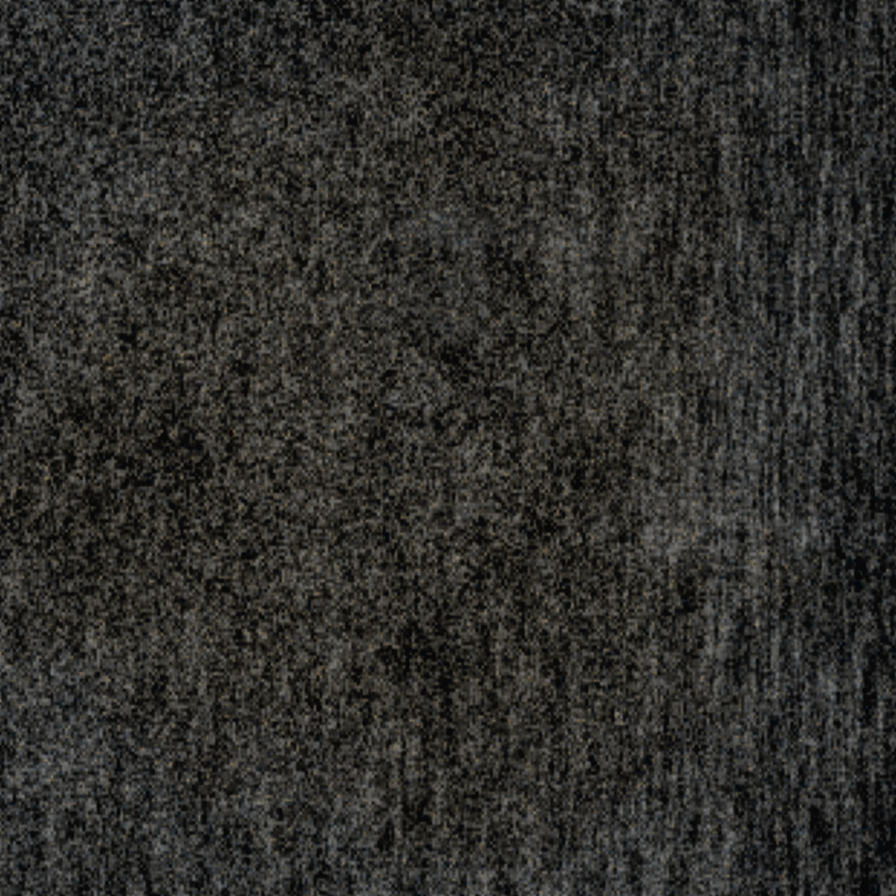
This texture is drawn by a three.js fragment shader. Its source:

```glsl
#define BASE_LIGHT 0.176
#define GRAIN 0.145
#define FIBER 0.12
#define BLOTCH 0.15
#define SMEAR 0.13
#define WARM vec3(0.012, 0.003, -0.022)
#define COOL vec3(-0.004, 0.001, 0.004)
#define OCHRE vec3(0.09, 0.06, 0.0)

varying vec2 vUv;

float hash(vec2 p) {
  vec3 q = fract(vec3(p.xyx) * 0.1031);
  q += dot(q, q.yzx + 33.33);
  return fract((q.x + q.y) * q.z);
}

// Value noise from -1 to 1
float noise(vec2 p) {
  vec2 i = floor(p), f = fract(p);
  f = f * f * (3.0 - 2.0 * f);
  float low = mix(hash(i), hash(i + vec2(1.0, 0.0)), f.x);
  float high = mix(hash(i + vec2(0.0, 1.0)), hash(i + vec2(1.0, 1.0)), f.x);
  return 2.0 * mix(low, high, f.y) - 1.0;
}

float fbm(vec2 p) {
  float sum = 0.0, weight = 0.5;
  for (int i = 0; i < 5; i++) {
    sum += weight * noise(p);
    p = mat2(0.8, 0.6, -0.6, 0.8) * p * 2.03 + 17.3;
    weight *= 0.58;
  }
  return sum;
}

// Soft elliptical zone, 1 at its centre
float zone(vec2 uv, vec2 centre, vec2 radius) {
  vec2 d = (uv - centre) / radius;
  return exp(-dot(d, d));
}

// Fine speckle in two sizes, the coarser one turned off the grid
float speckle(vec2 uv) {
  vec2 turned = mat2(0.87, 0.5, -0.5, 0.87) * uv;
  return noise(uv * vec2(310.0, 270.0) + 5.0) + 0.75 * noise(turned * 175.0 + 60.0);
}

// Broken threads running along y
float threads(vec2 uv) {
  uv.x += 0.0015 * noise(uv * vec2(5.0, 9.0));
  float fine = noise(uv * vec2(235.0, 30.0) + 11.0);
  float wide = noise(uv * vec2(120.0, 13.0) + 83.0);
  return 0.65 * fine + 0.5 * wide;
}

void main() {
  vec2 uv = vUv;

  // Worn areas: threads show most at the right and along the foot
  float cloud = fbm(uv * vec2(6.0, 4.5) + 3.0);
  float bare = smoothstep(0.5, 0.9, uv.x + 0.3 * cloud);
  bare = max(bare, 0.6 * smoothstep(0.4, 0.0, uv.y + 0.3 * cloud));
  float weave = zone(uv, vec2(0.81, 0.40), vec2(0.055, 0.06));

  // Pale rubbed marks around the upper middle and a few below it
  float streak = smoothstep(-0.15, 0.55, fbm(vec2(uv.x * 6.0, uv.y * 19.0 + uv.x * 4.0)));
  float rubbed = zone(uv, vec2(0.53, 0.745), vec2(0.11, 0.03));
  rubbed += zone(uv, vec2(0.65, 0.705), vec2(0.09, 0.04));
  rubbed += 0.8 * zone(uv, vec2(0.55, 0.66), vec2(0.14, 0.06)) * streak;
  rubbed = min(rubbed, 1.0) * (0.35 + 0.65 * streak);
  float scuff = smoothstep(0.1, 0.6, fbm(uv * 21.0 + 40.0));
  scuff *= zone(uv, vec2(0.58, 0.46), vec2(0.25, 0.18));

  // Lightness from stains, threads and speckle
  float light = BASE_LIGHT + BLOTCH * (0.45 * cloud + 0.5 * fbm(uv * vec2(34.0, 22.0) + 9.0));
  light += FIBER * threads(uv) * (0.4 + 0.8 * bare);
  light += 0.1 * weave * noise(uv.yx * vec2(150.0, 16.0));
  light += GRAIN * speckle(uv) * (1.0 - 0.2 * bare - 0.4 * rubbed);
  light += SMEAR * (0.7 * rubbed + 0.6 * scuff);
  light -= 0.035 * smoothstep(0.8, 1.0, uv.x) + 0.025 * smoothstep(0.82, 1.0, uv.y);

  // Soft floor keeps the pits from pure black
  light = 0.5 * (light + 0.025 + sqrt((light - 0.025) * (light - 0.025) + 0.0012));

  // Brown in the middle, greyer at the rim and on rubbed marks
  float rim = smoothstep(0.28, 0.62, length(uv - vec2(0.42, 0.5)) + 0.25 * cloud);
  float grey = clamp(0.75 * rim + 0.8 * rubbed + 0.4 * scuff, 0.0, 1.0);
  vec3 colour = light + mix(WARM, COOL, grey) * smoothstep(0.0, 0.15, light);

  // Scattered ochre and slate grains
  float tone = noise(uv * 225.0 + 130.0);
  colour += OCHRE * smoothstep(0.5, 0.95, tone) * smoothstep(0.08, 0.3, light);
  colour += vec3(-0.012, 0.0, 0.016) * smoothstep(0.2, 0.8, -tone);

  gl_FragColor = vec4(clamp(colour, 0.0, 1.0), 1.0);
}
```
